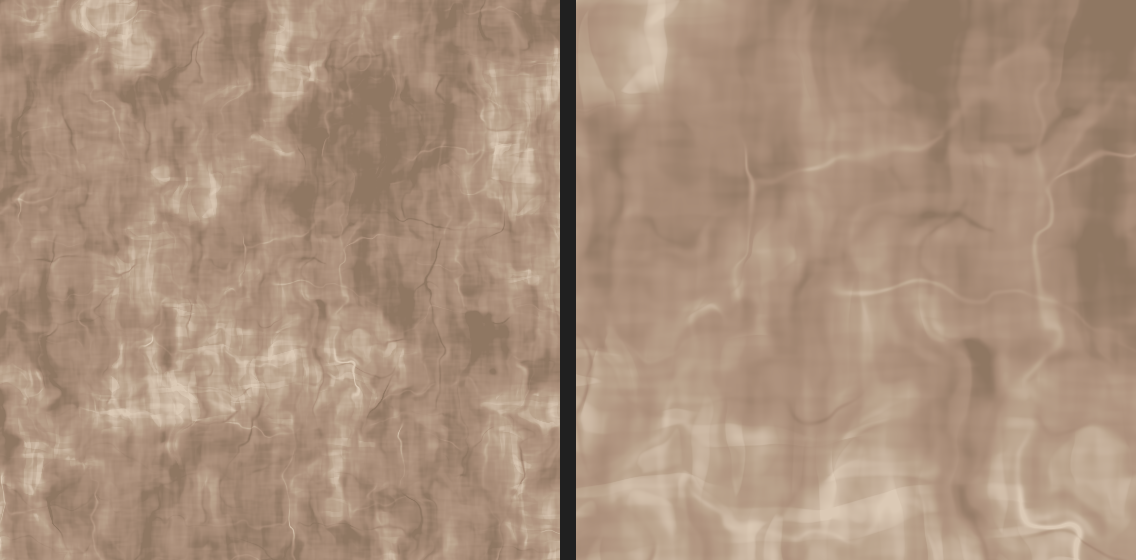
Left: the whole. Right: its middle third, enlarged.
This texture is drawn by a WebGL 1 fragment shader. Its source:

```glsl
precision highp float;
// Weathered beige plaster: cloudy patches, vertical knife strokes, broken
// ridges and pale scuffs. Every layer is smooth cellular noise, stretched to
// suit its stroke; the layers sum to one tone that indexes a five colour ramp.
uniform vec2 u_resolution;

const vec3 UMBER = vec3(0.59, 0.49, 0.41);
const vec3 TAUPE = vec3(0.65, 0.54, 0.46);
const vec3 BEIGE = vec3(0.69, 0.58, 0.50);
const vec3 SAND  = vec3(0.73, 0.64, 0.55);
const vec3 CREAM = vec3(0.79, 0.71, 0.63);
const vec3 CHALK = vec3(0.86, 0.79, 0.71);

// Random triple per cell: xy places the seed, z is its tone.
vec3 hash3(vec2 cell) {
  vec3 h = fract(cell.xyx * vec3(0.1031, 0.1030, 0.0973));
  h += dot(h, h.yxz + 33.33);
  return fract((h.xxy + h.yzz) * h.zyx);
}

// Blended cell tones in -0.5..0.5; higher crispness gives harder cell edges.
float cells(vec2 p, float crispness) {
  vec2 base = floor(p);
  float total = 0.0;
  float weights = 1e-9;
  for (int y = -1; y <= 1; y++) {
    for (int x = -1; x <= 1; x++) {
      vec2 cell = base + vec2(float(x), float(y));
      vec3 seed = hash3(cell + 71.0);
      vec2 away = cell + 0.1 + 0.8 * seed.xy - p;
      float weight = exp(-crispness * dot(away, away));
      total += weight * seed.z;
      weights += weight;
    }
  }
  return total / weights - 0.5;
}

// Ragged displacement that breaks up straight cell borders.
vec2 ragged(vec2 p, float scale, float amount) {
  return amount * vec2(cells(p * scale, 4.0), cells(p * scale + 37.3, 4.0));
}

// Cloudy patches in four sizes, slightly taller than wide.
float patches(vec2 p) {
  float tone = 2.7 * cells(p * vec2(6.0, 4.5), 5.0);
  tone += 2.2 * cells(p * vec2(13.0, 10.0) + 5.7, 5.0);
  tone += 1.7 * cells(p * vec2(27.0, 22.0) + 11.2, 5.0);
  return tone + 1.2 * cells(p * vec2(58.0, 50.0) + 19.4, 5.0);
}

// Paint thickness: upright strokes crossed by a few level ones.
float thickness(vec2 p) {
  return cells(p * vec2(19.0, 7.0) + 3.1, 26.0)
       + 0.6 * cells(p * vec2(9.0, 24.0) + 8.6, 24.0);
}

// Side light on the paint edges.
float relief(vec2 p, vec2 toLight) {
  return thickness(p) - thickness(p + toLight);
}

// Dragged bristle marks, coarse to fine, along the vertical.
float streaks(vec2 p) {
  return 1.5 * cells(p * vec2(42.0, 6.0) + 2.9, 5.0)
       + 1.1 * cells(p * vec2(100.0, 11.0) + 6.4, 5.0);
}

// Faint cloth threads running both ways.
float weave(vec2 p) {
  return cells(p * vec2(230.0, 45.0), 4.0) + cells(p * vec2(45.0, 230.0), 4.0);
}

// Isolated marks: only the palest cells of a stretched noise survive.
float scuffs(vec2 p, vec2 stretch) {
  return smoothstep(0.16, 0.40, cells(p * stretch + 14.8, 9.0));
}

vec3 plasterRamp(float tone) {
  vec3 colour = mix(UMBER, TAUPE, clamp(tone, -0.5, 1.0));
  colour = mix(colour, BEIGE, clamp(tone - 1.0, 0.0, 1.0));
  colour = mix(colour, SAND, clamp(tone - 2.0, 0.0, 1.0));
  colour = mix(colour, CREAM, clamp(tone - 3.0, 0.0, 1.0));
  return mix(colour, CHALK, clamp((tone - 4.0) * 0.7, 0.0, 1.0));
}

void main() {
  vec2 p = gl_FragCoord.xy / min(u_resolution.x, u_resolution.y);
  vec2 torn = p + ragged(p, 17.0, 0.055) + ragged(p, 55.0, 0.016);

  // Clouds decide where paint is worn pale or left dark.
  float cloud = patches(torn);
  float worn = smoothstep(-0.1, 1.0, cloud);
  float stained = 1.0 - smoothstep(-0.9, 0.2, cloud);
  float tone = 1.72 + cloud + streaks(mix(p, torn, 0.35));

  // Dark upright strokes and broken ridges.
  tone -= 0.9 * stained * scuffs(torn, vec2(24.0, 7.0));
  float broken = smoothstep(-0.15, 0.2, cells(p * 15.0 + 23.0, 5.0));
  tone += 4.2 * mix(0.25, 1.0, broken) * relief(torn, vec2(0.0030, -0.0026));

  // Pale scuffs: chips, upright scrapes and level scrapes.
  float chips = scuffs(torn, vec2(46.0, 38.0));
  float upright = scuffs(mix(p, torn, 0.3), vec2(105.0, 17.0));
  float level = scuffs(mix(p, torn, 0.3), vec2(15.0, 95.0));
  tone += worn * (0.9 * chips + 0.8 * upright + 0.8 * level);

  tone += 0.55 * weave(p);
  gl_FragColor = vec4(plasterRamp(tone), 1.0);
}
```
